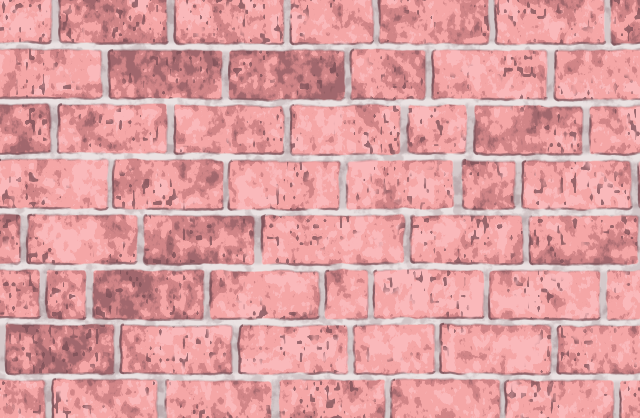
Write a WebGL 2 fragment shader that draws this texture.

```glsl
#version 300 es
precision highp float;
// Weathered pink brick wall with pale mortar, laid in staggered courses.
// Each course repeats full bricks around a cut one; rounded boxes with ragged
// edges give the joints, layered noise gives patches, pits and grime.

uniform vec2 u_resolution;
out vec4 fragColor;

#define COURSE_HEIGHT 0.1317
#define FIRST_JOINT 0.0976
#define MORTAR_WIDTH 0.0165
#define CORNER_RADIUS 0.007
#define RAGGEDNESS 0.009
#define BRICK_VARIATION 0.17
#define PIT_STRENGTH 0.75

const vec3 BRICK_MAIN = vec3(0.96, 0.65, 0.65);
const vec3 BRICK_LIGHT = vec3(0.98, 0.72, 0.73);
const vec3 BRICK_DARK = vec3(0.82, 0.52, 0.53);
const vec3 GRIME = vec3(0.48, 0.31, 0.34);
const vec3 MORTAR_LIGHT = vec3(0.92, 0.885, 0.885);
const vec3 MORTAR_GREY = vec3(0.73, 0.66, 0.67);

// Per course, bottom up: cut brick start, its width, full bricks between cuts, full width
const vec4 COURSES[8] = vec4[8](
    vec4(0.659, 0.272, 9, 0.272), vec4(0.841, 0.205, 9, 0.279),
    vec4(0.771, 0.116, 2, 0.277), vec4(0.616, 0.361, 9, 0.279),
    vec4(1.096, 0.145, 9, 0.277), vec4(0.966, 0.159, 9, 0.279),
    vec4(0.831, 0.195, 9, 0.290), vec4(0.687, 0.213, 9, 0.277));

float hash(vec2 p) {
    return fract(sin(dot(p, vec2(127.1, 311.7))) * 43758.5453);
}

float noise(vec2 p) {
    vec2 i = floor(p), f = fract(p);
    f = f * f * (3.0 - 2.0 * f);
    return mix(mix(hash(i), hash(i + vec2(1, 0)), f.x),
               mix(hash(i + vec2(0, 1)), hash(i + 1.0), f.x), f.y);
}

float fbm(vec2 p) {
    float sum = 0.0, amp = 0.533;
    for (int i = 0; i < 4; i++) {
        sum += amp * noise(p);
        p = mat2(1.6, 1.2, -1.2, 1.6) * p + 7.3;
        amp *= 0.5;
    }
    return sum;
}

float roundedBox(vec2 p, vec2 halfSize, float radius) {
    vec2 q = abs(p) - halfSize + radius;
    return length(max(q, 0.0)) + min(max(q.x, q.y), 0.0) - radius;
}

// Finds the brick cell at p: position from its centre, cell size and identity
void findBrick(vec2 p, out vec2 local, out vec2 size, out vec2 id) {
    float level = (p.y - FIRST_JOINT) / COURSE_HEIGHT + 1.0;
    float row = floor(level);
    vec4 course = COURSES[clamp(int(row), 0, 7)];
    float x = mod(p.x - course.x, course.y + course.z * course.w);
    float group = floor((p.x - course.x) / (course.y + course.z * course.w));
    bool isCut = x < course.y;
    float along = (x - course.y) / course.w;
    size = vec2(isCut ? course.y : course.w, COURSE_HEIGHT);
    local.x = isCut ? x - 0.5 * size.x : (fract(along) - 0.5) * size.x;
    local.y = (fract(level) - 0.5) * size.y;
    id = vec2(isCut ? -1.0 : floor(along), row) + vec2(group * 13.0, 0.0);
}

vec3 brickColor(vec2 p, vec2 id, float dist) {
    float age = hash(id + 4.7);
    float tone = 0.5 * fbm(p * vec2(15, 18) + id * 17.0) + 0.5 * fbm(p * vec2(64, 48));
    tone += BRICK_VARIATION * age * age * age - 0.03;
    tone += 0.06 * smoothstep(-0.018, 0.0, dist);
    vec3 color = mix(BRICK_LIGHT, BRICK_MAIN, smoothstep(0.40, 0.45, tone));
    color = mix(color, BRICK_DARK, smoothstep(0.54, 0.60, tone));
    color = mix(color, GRIME, 0.55 * smoothstep(0.64, 0.76, tone));
    // Small upright pits gathered in worn zones
    float pits = smoothstep(0.74, 0.84, noise(p * vec2(125, 72)));
    pits *= smoothstep(0.44, 0.62, fbm(p * 13.0 + 31.0) + 0.08 * age);
    return mix(color, GRIME, PIT_STRENGTH * pits);
}

void main() {
    vec2 p = gl_FragCoord.xy / u_resolution.y;
    float aa = 1.0 / u_resolution.y;

    // Wavy courses and ragged outlines
    vec2 warped = p + vec2(0.0, 0.005 * (noise(p * 3.0) - 0.5));
    warped += RAGGEDNESS * (vec2(fbm(p * 28.0), fbm(p * 28.0 + 50.0)) - 0.5);
    vec2 local, size, id;
    findBrick(warped, local, size, id);

    // Brick outline with its own joint widths
    vec2 joint = MORTAR_WIDTH * mix(vec2(0.75, 0.85), vec2(1.4, 1.1), vec2(hash(id), hash(id + 9.1)));
    vec2 halfSize = 0.5 * (size - joint);
    float dist = roundedBox(local, halfSize, CORNER_RADIUS);

    // Mortar, greyer in the upright joints
    float upright = smoothstep(-0.004, 0.004, abs(local.x) - halfSize.x)
                  * (1.0 - smoothstep(-0.008, 0.004, abs(local.y) - halfSize.y));
    float stain = smoothstep(0.46, 0.72, fbm(p * 42.0 + 11.0));
    vec3 mortar = mix(MORTAR_LIGHT, MORTAR_GREY, clamp(0.5 * stain + 0.45 * upright, 0.0, 1.0));
    vec3 color = mix(brickColor(p, id, dist), mortar, smoothstep(-aa, aa, dist));

    // Broken shadow line, strongest on left ends and lower edges
    float shaded = max(smoothstep(0.006, -0.004, 0.0) + step(local.x, 0.008 - halfSize.x),
                       0.75 * step(local.y, 0.006 - halfSize.y));
    float line = 1.0 - smoothstep(0.0008, 0.0045, abs(dist));
    line *= smoothstep(0.28, 0.62, fbm(p * 24.0 + 70.0)) * (0.3 + 0.7 * min(shaded, 1.0));
    fragColor = vec4(mix(color, GRIME, 0.9 * line), 1.0);
}
```
